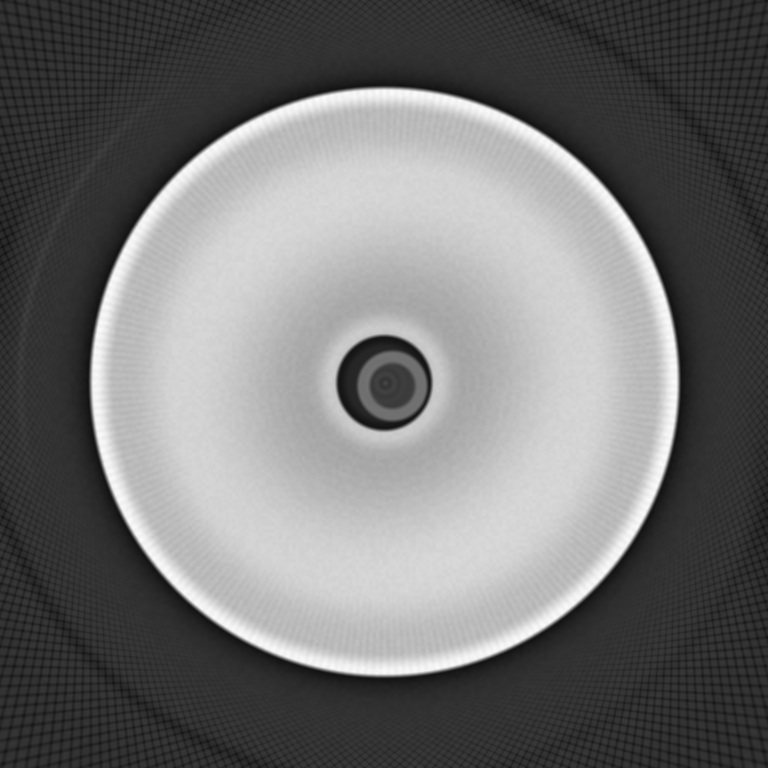
This background is drawn by a three.js fragment shader. Its source:

```glsl
// Grayscale tomographic slice: a bright disc with a ringed bore on a dark tangent-line mesh.
varying vec2 vUv;

float hash(vec2 p) {
  vec3 q = fract(vec3(p.xyx) * 0.1031);
  q += dot(q, q.yzx + 33.33);
  return fract((q.x + q.y) * q.z);
}

float noise(vec2 p) {
  vec2 cell = floor(p);
  vec2 f = fract(p);
  f = f * f * (3.0 - 2.0 * f);
  return mix(mix(hash(cell), hash(cell + vec2(1.0, 0.0)), f.x),
             mix(hash(cell + vec2(0.0, 1.0)), hash(cell + 1.0), f.x), f.y);
}

float bell(float x, float center, float width) {
  float d = (x - center) / width;
  return exp(-d * d);
}

// Thin dark lines, one per projection angle
float streaks(float angle) {
  return pow(0.5 + 0.5 * cos(240.0 * angle), 3.0);
}

// Dark surround: two families of tangents to the disc cross into a mesh
float surround(float r, float angle, vec2 p) {
  float tangent = acos(min(0.3828 / max(r, 0.001), 1.0));
  float mesh = streaks(angle + tangent) + streaks(angle - tangent);
  float shade = 0.205 - 0.02 * smoothstep(0.48, 0.62, r);
  shade -= 0.15 * exp(-max(r - 0.384, 0.0) / 0.018);
  shade += (0.31 - mesh) * 0.055 * smoothstep(0.40, 0.56, r);

  // Broad arcs, strongest along opposite diagonals and at the left
  float diagonal = 0.35 + 0.65 * smoothstep(-0.3, 0.8, sin(2.0 * angle));
  shade -= 0.045 * diagonal * bell(r, 0.525, 0.009);
  float left = smoothstep(0.75, 1.0, -cos(angle - 0.35 + 0.7));
  shade += 0.035 * left * bell(r, 0.475, 0.005);
  shade -= 0.04 * smoothstep(0.46, 0.5, abs(p.x)) * bell(p.x * p.y, -0.08, 0.06);
  return shade + 0.015 * (noise(vUv * 190.0) - 0.5);
}

// Bright disc: shaded trough around the bore, wide plateau, white rim
float disc(float r, float angle) {
  float shade = mix(0.65, 0.83, smoothstep(0.09, 0.25, r));
  shade = mix(shade, 0.73, smoothstep(0.27, 0.335, r));
  shade += 0.23 * smoothstep(0.352, 0.377, r);
  shade += 0.14 * bell(r, 0.070, 0.017);
  shade -= 0.018 * bell(r, 0.19, 0.07) * cos(2.0 * angle - 1.2);
  shade += 0.012 * cos(240.0 * angle) * smoothstep(0.25, 0.36, r);
  shade += 0.004 * cos(r * 520.0) * bell(r, 0.14, 0.06);
  return shade + 0.025 * (noise(vUv * 230.0) - 0.5);
}

// Dark bore holding an off-center gray ring
float bore(float r) {
  float ringRadius = length(vUv - vec2(0.511, 0.4974));
  float shade = 0.15 - 0.07 * smoothstep(0.045, 0.059, r);
  shade = mix(0.44, shade, smoothstep(0.042, 0.049, ringRadius));
  shade = mix(0.235, shade, smoothstep(0.026, 0.0335, ringRadius));
  float core = length(vUv - vec2(0.502, 0.501));
  shade += 0.045 * cos(core * 520.0) * exp(-core * 75.0);
  return shade;
}

void main() {
  vec2 p = vUv - vec2(0.501, 0.5026);
  float r = length(p);
  float angle = atan(p.y, p.x);
  float boreRadius = length(vUv - vec2(0.5004, 0.5013));

  float shade = mix(disc(r, angle), surround(r, angle, p), smoothstep(0.379, 0.387, r));
  shade = mix(bore(boreRadius), shade, smoothstep(0.0585, 0.0655, boreRadius));
  gl_FragColor = vec4(vec3(clamp(shade, 0.0, 1.0)), 1.0);
}
```
